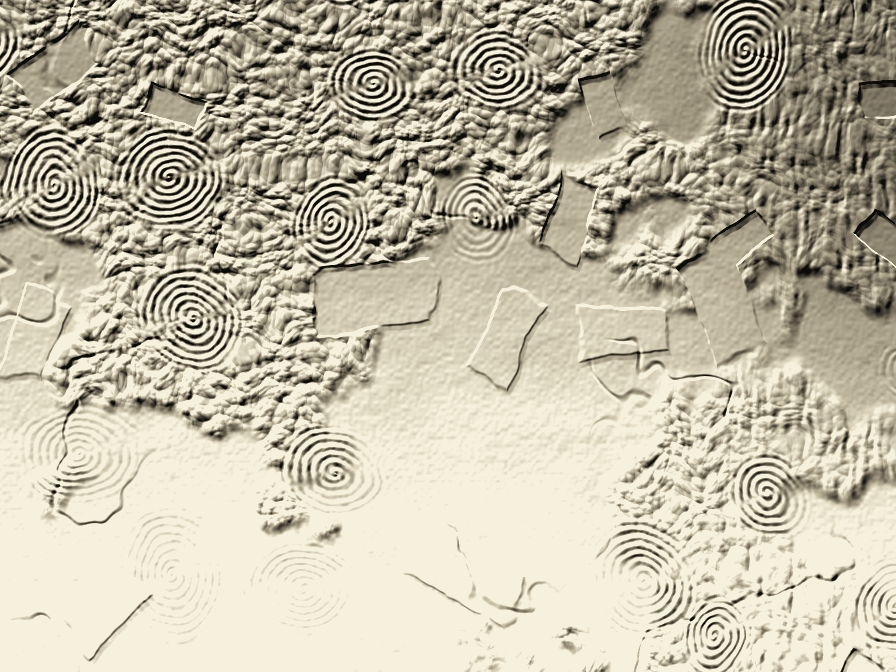
Reproduce this texture procedurally as a WebGL 1 fragment shader.

```glsl
precision highp float;
// Rough trowelled plaster in raking light: clustered crumbs, swirled comb marks,
// smooth plates and fine cracks form a height field, which is shaded by its slope
// toward the light plus a short cast shadow, under an uneven exposure.
uniform vec2 u_resolution;

vec2 hash2(vec2 p) {
  vec3 q = fract(p.xyx * vec3(0.1031, 0.1030, 0.0973));
  q += dot(q, q.yzx + 33.33);
  return fract((q.xx + q.yz) * q.zy);
}

float noise(vec2 p) {
  vec2 i = floor(p), f = fract(p);
  f = f * f * (3.0 - 2.0 * f);
  float low = mix(hash2(i).x, hash2(i + vec2(1.0, 0.0)).x, f.x);
  float high = mix(hash2(i + vec2(0.0, 1.0)).x, hash2(i + 1.0).x, f.x);
  return mix(low, high, f.y);
}

float fbm(vec2 p) {
  float sum = 0.0, amp = 0.53;
  for (int i = 0; i < 4; i++) {
    sum += amp * noise(p);
    p = mat2(1.6, 1.2, -1.2, 1.6) * p + 17.3;
    amp *= 0.5;
  }
  return sum;
}

// Rounded crumbs: one dome around each jittered grid point
float crumbs(vec2 p) {
  vec2 cell = floor(p);
  float nearest = 2.0;
  for (int y = -1; y <= 1; y++)
    for (int x = -1; x <= 1; x++) {
      vec2 id = cell + vec2(float(x), float(y));
      vec2 d = id + hash2(id) - p;
      nearest = min(nearest, dot(d, d));
    }
  return 1.0 - sqrt(nearest + 0.01);
}

// Scattered tool marks: x = swirl coverage, y = comb ridges, z = plate coverage
vec3 toolMarks(vec2 p, float wobble) {
  vec3 marks = vec3(0.0);
  vec2 q = p * 5.0, cell = floor(q);
  for (int y = -1; y <= 1; y++)
    for (int x = -1; x <= 1; x++) {
      vec2 id = cell + vec2(float(x), float(y));
      vec2 place = hash2(id + 40.0), kind = hash2(id + 91.0);
      vec2 d = q - id - 0.2 - 0.6 * place;
      float turn = 6.283 * kind.y, size = 0.3 + 0.28 * place.y;
      d = mat2(cos(turn), sin(turn), -sin(turn), cos(turn)) * d;
      if (kind.x < 0.5) {
        float r = length(d * vec2(1.0, 1.2));
        float cover = 1.0 - smoothstep(0.7, 1.0, r / size + 0.5 * (wobble - 0.5));
        float ridge = sin(r * 100.0 + atan(d.y, d.x) + 9.0 * wobble);
        if (cover > marks.x) marks.xy = vec2(cover, ridge);
      } else if (kind.x > 0.68) {
        vec2 side = abs(d) / (size * vec2(0.75, 0.4));
        float edge = max(side.x, side.y) + 0.7 * (wobble - 0.5);
        marks.z = max(marks.z, 1.0 - smoothstep(0.9, 1.0, edge));
      }
    }
  return marks;
}

float relief(vec2 p) {
  float wobble = fbm(p * 14.0);
  float right = smoothstep(0.8, 1.25, p.x);
  vec3 marks = toolMarks(p, wobble);

  // Where the surface is torn rather than smoothed
  float torn = fbm(p * 4.0 + 3.0) + 0.28 * (p.y - 0.45) + 0.08 * right;
  float rough = smoothstep(0.42, 0.5, torn) * (1.0 - marks.z);

  // Crumbs in two sizes, drawn out into upright streaks on the right
  vec2 w = p + 0.03 * vec2(wobble, noise(p * 22.0 + 9.0));
  float lumps = crumbs(w * vec2(42.0, 50.0)) + 0.45 * crumbs(w * 95.0 + 5.0)
              + 0.5 * noise(w * 62.0);
  lumps = mix(lumps, 0.4 + 1.1 * noise(w * vec2(125.0, 32.0)), 0.65 * right);
  float combed = 0.5 + 0.2 * marks.y + 0.45 * lumps;
  lumps = mix(lumps, combed, marks.x);

  // Smoothed ground with grain, faint combing and broken cracks
  float ground = 0.45 * wobble + 0.07 * noise(p * 170.0) + 0.3 * marks.z;
  ground += 0.06 * marks.x * marks.y * (1.0 - marks.z);
  float crack = 1.0 - smoothstep(0.0, 0.02, abs(fbm(p * 5.0 + 21.0) - 0.5));
  ground -= 0.35 * crack * smoothstep(0.45, 0.65, noise(p * 7.0));
  return ground + rough * (lumps - 0.25);
}

void main() {
  vec2 p = gl_FragCoord.xy / u_resolution.y;
  vec2 toLight = vec2(-0.45, 0.89);
  float h = relief(p);
  float slope = h - relief(p + 0.003 * toLight);
  float shadow = max(0.0, relief(p + 0.011 * toLight) - h - 0.05);

  // Exposure: burnt out at the bottom, dimmer to the top and the right
  float exposure = mix(1.06, 0.67, smoothstep(0.0, 0.95, p.y));
  exposure -= 0.2 * smoothstep(0.9, 1.33, p.x) * smoothstep(0.0, 0.6, p.y);
  exposure += 0.08 * (fbm(p * 3.0 + 50.0) - 0.5);
  float tone = clamp(exposure + 2.0 * slope - 0.6 * shadow, 0.045, 0.965);

  // Warm grey in the shade, cream in the light
  float bright = tone * tone * tone;
  gl_FragColor = vec4(tone * mix(vec3(1.0, 0.93, 0.77), vec3(1.0, 0.985, 0.91), bright), 1.0);
}
```
